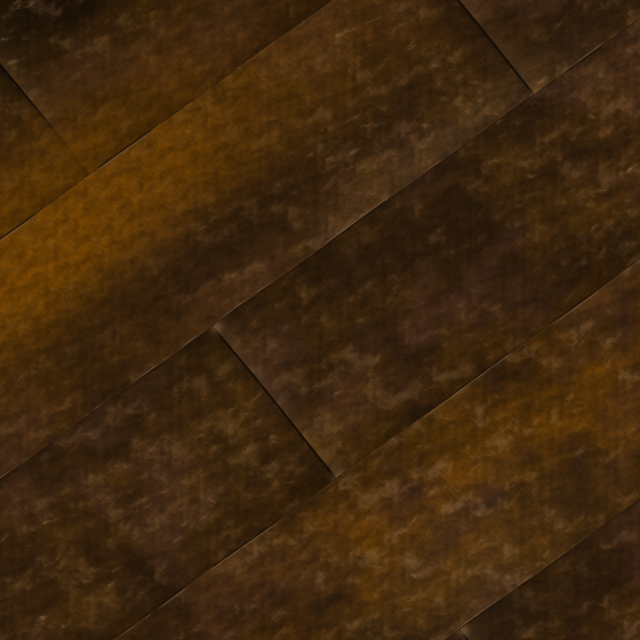
A WebGL 1 fragment shader for this texture:

```glsl
precision highp float;
// Worn brown floorboards laid on a diagonal in a half-offset running bond.
// Skewed board coordinates give seams and end joints; layered sines mottle
// the stain, cellular flecks scuff it, and soft glows warm parts of the floor.

uniform vec2 u_resolution;

#define BOARD_WIDTH 0.305
#define BOARD_LENGTH 1.236
#define BOARD_ORIGIN vec2(0.567, -0.203)
#define GROOVE 0.0013
#define FLECK_SCALE vec2(34.0, 40.0)
#define DARK vec3(0.165, 0.100, 0.042)
#define UMBER vec3(0.265, 0.165, 0.045)
#define RUSSET vec3(0.270, 0.165, 0.105)
#define AMBER vec3(0.405, 0.235, 0.010)
#define DUST vec3(0.450, 0.335, 0.220)

vec2 hash2(vec2 p) {
  return fract(sin(vec2(dot(p, vec2(127.1, 311.7)), dot(p, vec2(269.5, 183.3)))) * 43758.5);
}

// Layered sines, each turned and bent by the sum so far; about -1 to 1.
float mottle(vec2 p) {
  float sum = 0.0, amp = 0.5;
  for (int i = 0; i < 5; i++) {
    p = mat2(1.36, 1.02, -1.02, 1.36) * p + 1.7;
    sum += amp * sin(p.x + 1.6 * sin(0.8 * p.y + 2.0 * sum));
    amp *= 0.66;
  }
  return sum;
}

// Cellular scuffs: one small turned ellipse in some of the cells.
float flecks(vec2 p) {
  vec2 cell = floor(p);
  float best = 0.0;
  for (int j = -1; j <= 1; j++) {
    for (int i = -1; i <= 1; i++) {
      vec2 id = cell + vec2(float(i), float(j));
      vec2 h = hash2(id), k = hash2(id + 41.3);
      vec2 d = p - id - h;
      float turn = 2.4 * (k.x - 0.5), c = cos(turn), s = sin(turn);
      d = vec2(c * d.x + s * d.y, c * d.y - s * d.x) / vec2(0.20 + 0.35 * k.y, 0.20);
      best = max(best, step(0.40, k.x) * k.y * (1.0 - smoothstep(0.1, 1.0, length(d))));
    }
  }
  return best;
}

float glow(vec2 p, vec2 center, vec2 spread) {
  vec2 d = (p - center) / spread;
  return exp(-dot(d, d));
}

// Distance to the nearest edge of a repeat, signed by the side it lies on.
float nearestEdge(float unit, float size) {
  return (fract(unit + 0.5) - 0.5) * size;
}

float line(float d, float halfWidth, float aa) {
  return 1.0 - smoothstep(halfWidth - aa, halfWidth + aa, abs(d));
}

void main() {
  float size = min(u_resolution.x, u_resolution.y);
  vec2 p = gl_FragCoord.xy / size;
  float aa = 0.8 / size;

  // Board coordinates: x along the boards, y across them
  vec2 q = vec2(dot(p, vec2(0.776, 0.630)), dot(p, vec2(0.585, -0.811)));
  vec2 bent = q + 0.0006 * sin(q.yx * 23.0);
  float across = (bent.y - BOARD_ORIGIN.y) / BOARD_WIDTH;
  float row = floor(across);
  float along = (bent.x - BOARD_ORIGIN.x) / BOARD_LENGTH - 0.5 * mod(row, 2.0);
  vec2 seed = hash2(vec2(floor(along), row) + 7.0);

  // Stain, different on every board
  vec2 grain = q * vec2(1.0, 1.3) + 9.0 * seed;
  float broad = mottle(grain * 4.0);
  float blotch = mottle(grain * 14.0 + 3.0);
  float cloud = mottle(grain * 26.0 + 8.0);
  float fine = mottle(grain * 65.0);
  float speck = mottle(p * 170.0);
  vec3 color = mix(DARK, UMBER, clamp(0.42 + 0.45 * broad + 0.35 * blotch + 0.2 * cloud, 0.0, 1.1));
  color = mix(color, RUSSET, 0.6 * smoothstep(-0.2, 0.8, mottle(grain * 8.0 + 20.0)));

  // Warm pools and the dark streak along one board
  float upperGlow = glow(q, vec2(0.42, -0.46), vec2(0.48, 0.165));
  float lowerGlow = glow(q, vec2(0.82, 0.23), vec2(0.55, 0.13));
  float streak = glow(q + 0.015 * blotch, vec2(0.68, -0.305), vec2(0.45, 0.060));
  color = mix(color, AMBER, clamp(upperGlow * (1.05 + 0.12 * blotch), 0.0, 1.0));
  color = mix(color, AMBER, clamp(lowerGlow * (0.48 + 0.35 * blotch), 0.0, 1.0));
  color = mix(color, DARK, 0.80 * streak);
  color *= 1.0 - 0.45 * glow(q, vec2(0.68, -0.77), vec2(0.45, 0.11));

  // Dusty haze: clouds of wear, a rubbed board edge and a pale lower corner
  float matte = 1.0 - 0.85 * upperGlow;
  float haze = smoothstep(0.1, 1.0, 0.7 * cloud + 0.4 * fine + 0.3 * broad);
  color = mix(color, DUST, matte * haze * (0.24 + 0.20 * lowerGlow));
  color = mix(color, DUST, 0.28 * glow(q, vec2(1.02, -0.225), vec2(0.24, 0.035)) * step(row, -1.0));
  color = mix(color, DUST, 0.15 * glow(q, vec2(0.65, 0.33), vec2(0.25, 0.10)));

  // Scuffs, ragged and gathered in patches, fewer on the glossy pool
  float scuff = flecks(grain * FLECK_SCALE + 0.12 * vec2(fine, speck));
  float worn = smoothstep(-0.4, 0.7, broad + 0.6 * blotch) * matte;
  color = mix(color, DUST, scuff * (0.10 + 0.50 * worn) * (0.8 + 0.4 * fine));
  color *= 1.0 + 0.12 * fine + 0.08 * speck;

  // Long seams: the pale lip changes side from one seam to the next
  float seam = nearestEdge(across, BOARD_WIDTH);
  float side = mod(floor(across + 0.5), 2.0) < 0.5 ? -1.0 : 1.0;
  float patchy = smoothstep(-0.3, 0.6, mottle(q * 13.0) + 0.4 * cloud);
  float facing = seam * side;
  color = mix(color, DUST, 0.16 * patchy * step(0.0, facing) * exp(-facing / 0.010));
  color *= 1.0 - 0.25 * step(facing, 0.0) * exp(facing / 0.024);
  color = mix(color, DUST, (0.08 + 0.50 * patchy) * line(facing - 0.0024, GROOVE, aa));
  color = mix(color, DARK * 0.5, (0.15 + 0.55 * patchy) * line(seam, GROOVE, aa));

  // End joints: shaded to the left, dusty to the right, faint under the gloss
  float joint = nearestEdge(along, BOARD_LENGTH);
  float fade = 1.0 - smoothstep(0.1, 0.6, upperGlow) * 0.9;
  color = mix(color, DUST, 0.24 * fade * step(0.0, joint) * exp(-joint / 0.022));
  color *= 1.0 - 0.28 * fade * step(joint, 0.0) * exp(joint / 0.018);
  color = mix(color, DARK * 0.35, 0.85 * fade * line(joint, GROOVE * 1.3, aa));
  color = mix(color, DUST * 1.15, 0.6 * fade * glow(vec2(joint, seam), vec2(0.004), vec2(0.011)));

  gl_FragColor = vec4(color, 1.0);
}
```
